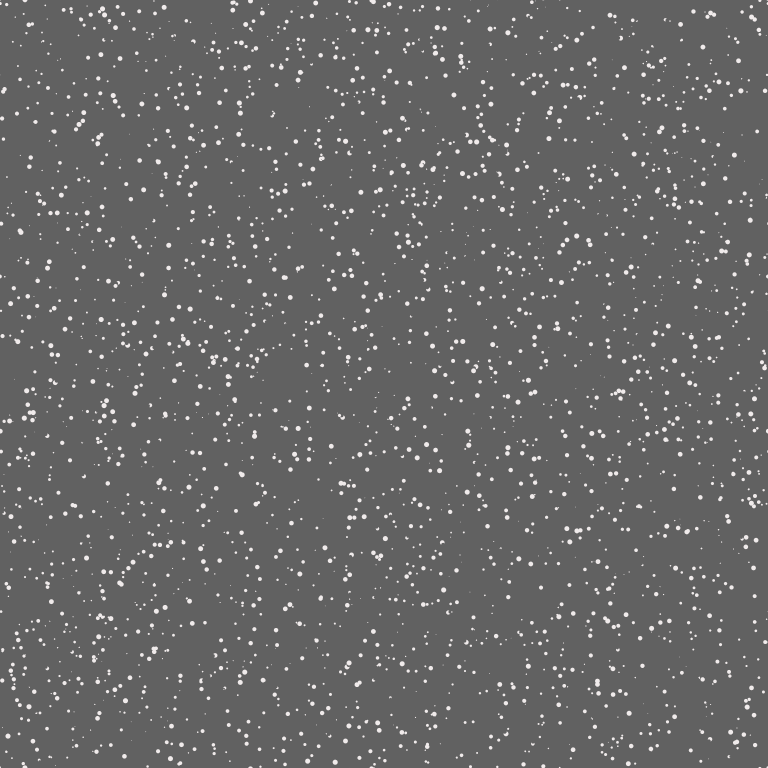
This texture is drawn by a WebGL 2 fragment shader. Its source:

```glsl
#version 300 es
precision highp float;
// Pale round specks of mixed size scattered at random over flat grey.
// Each cell of a wrapping grid holds a few hashed specks; the nearby cells
// are searched, and a small share of specks is chipped by an offset disc.

#define CELLS 32            // grid cells per side
#define SLOTS 10            // possible specks per cell
#define FILL 0.3            // chance that a slot is used
#define RADIUS_MIN 0.0004   // in canvas widths
#define RADIUS_MAX 0.0033
#define CHIPPED 0.04        // share of specks with a bite taken out
#define GROUND vec3(0.38)
#define SPECK vec3(0.94, 0.92, 0.92)

uniform vec2 u_resolution;
out vec4 fragColor;

// Integer hash: three independent values in 0..1
vec3 hash3(ivec3 key) {
    uvec3 v = uvec3(key) * 1664525u + 1013904223u;
    v.x += v.y * v.z; v.y += v.z * v.x; v.z += v.x * v.y;
    v ^= v >> 16u;
    v.x += v.y * v.z; v.y += v.z * v.x; v.z += v.x * v.y;
    return vec3(v >> 8u) / 16777216.0;
}

// Antialiased disc; discs thinner than a pixel fade out
float disc(vec2 offset, float radius, float pixel) {
    float edge = clamp(0.5 - (length(offset) - radius) / pixel, 0.0, 1.0);
    return edge * min(1.0, 2.0 * radius / pixel);
}

// Coverage by the specks of one cell
float cellSpecks(vec2 uv, ivec2 cell, float pixel) {
    ivec2 wrapped = (cell + CELLS) % CELLS;
    float cover = 0.0;
    for (int slot = 0; slot < SLOTS; slot++) {
        vec3 traits = hash3(ivec3(wrapped, slot + SLOTS));
        if (traits.x > FILL) continue;
        vec3 place = hash3(ivec3(wrapped, slot));
        vec2 offset = uv - (vec2(cell) + place.xy) / float(CELLS);
        float radius = mix(RADIUS_MIN, RADIUS_MAX, place.z);
        float speck = disc(offset, radius, pixel);
        if (traits.y < CHIPPED) {
            float angle = 6.28319 * traits.z;
            vec2 bite = radius * vec2(cos(angle), sin(angle));
            speck *= 1.0 - disc(offset - bite, 0.8 * radius, pixel);
        }
        cover = max(cover, speck);
    }
    return cover;
}

void main() {
    vec2 uv = gl_FragCoord.xy / u_resolution;
    float pixel = 1.0 / min(u_resolution.x, u_resolution.y);

    // The four cells nearest to this point
    ivec2 corner = ivec2(floor(uv * float(CELLS) - 0.5));
    float cover = 0.0;
    for (int y = 0; y < 2; y++)
        for (int x = 0; x < 2; x++)
            cover = max(cover, cellSpecks(uv, corner + ivec2(x, y), pixel));

    fragColor = vec4(mix(GROUND, SPECK, cover), 1.0);
}
```
